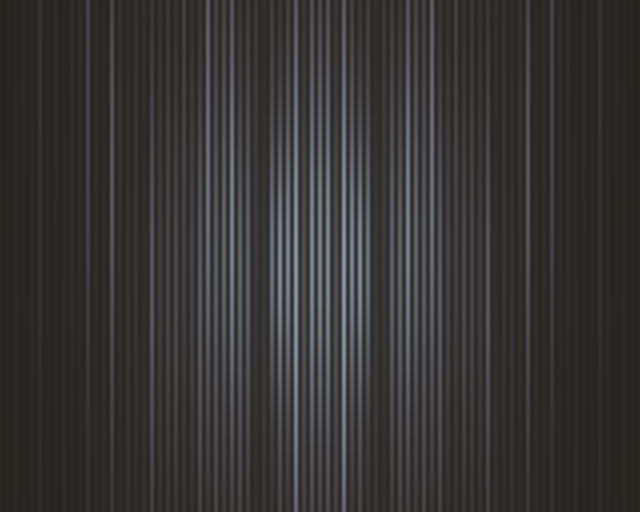
Reproduce this background procedurally as a Shadertoy shader.

```glsl
// Mirrored curtain of eighty soft vertical light bars on warm near-black.
// Each bar takes its strength from soft patches placed by bar number and height,
// plus a hashed shimmer; the strength then drives a warm-to-cool colour ramp.

const float BARS = 80.0;

float hash(float n) {
    return fract(sin(n * 127.1) * 43758.5453);
}

// Flat-topped across the bars, Gaussian along the height.
float patchGlow(vec2 p, vec2 centre, vec2 size) {
    vec2 d = (p - centre) / size;
    d *= d;
    return exp(-d.x * d.x - d.y);
}

// One bar that stands out from its neighbours.
float accent(vec2 p, float bar, float height, float spread) {
    return patchGlow(p, vec2(bar, height), vec2(0.6, spread));
}

float barStrength(vec2 p) {
    // Faint bars with random brightness, fading towards the sides
    float shimmer = 0.20 + 0.18 * hash(p.x + 3.0);
    float s = shimmer * exp(-pow(p.x / 27.0, 2.0));
    s *= 0.75 + 0.25 * sin(p.y * 4.0 + 6.283 * hash(p.x + 51.0));

    // Bright groups around the centre
    s += 0.68 * patchGlow(p, vec2(0.5, 0.48), vec2(1.3, 0.38));
    s += 0.66 * patchGlow(p, vec2(5.0, 0.49), vec2(1.45, 0.27));
    s += 0.20 * patchGlow(p, vec2(9.5, 0.48), vec2(1.2, 0.32));
    s += 0.36 * patchGlow(p, vec2(13.0, 0.47), vec2(3.0, 0.36));
    s += 0.19 * patchGlow(p, vec2(18.5, 0.38), vec2(1.2, 0.40));

    // Long single bars
    s += 0.80 * accent(p, 3.0, 0.38, 0.60);
    s += 0.34 * accent(p, 11.0, 0.72, 0.45);
    s += 0.32 * accent(p, 14.0, 0.88, 0.42);
    s += 0.40 * accent(p, 21.0, 0.45, 0.42);
    s += 0.42 * accent(p, 26.0, 0.68, 0.48);
    s += 0.30 * accent(p, 29.0, 0.78, 0.55);
    s += 0.14 * accent(p, 35.0, 0.85, 0.55);

    // Dark gap between the inner and outer groups
    return s * (1.0 - 0.3 * patchGlow(p, vec2(7.6, 0.5), vec2(0.9, 2.0)));
}

void mainImage(out vec4 fragColor, in vec2 fragCoord) {
    vec2 uv = fragCoord / iResolution.xy;

    // Bar number counted outwards from the middle, and position within the bar
    float across = (uv.x - 0.5) * BARS;
    float bar = abs(floor(across + 0.5));
    float profile = 0.5 + 0.5 * cos(6.28318 * across);

    // Soft haze fills the gaps between bars
    vec2 fromCentre = (uv - vec2(0.5, 0.48)) / vec2(0.22, 0.36);
    float core = exp(-dot(fromCentre, fromCentre));
    float haze = 0.035 * exp(-pow(across / 27.0, 4.0)) + 0.07 * core;
    float light = haze + 1.12 * profile * barStrength(vec2(bar, uv.y));

    // Warm shadow to violet-grey, turning blue-grey in the core
    vec3 shadow = vec3(0.155, 0.141, 0.125);
    vec3 glow = mix(vec3(0.49, 0.49, 0.56), vec3(0.49, 0.54, 0.59), core);
    vec3 color = mix(shadow, glow, min(light, 1.15));

    fragColor = vec4(color, 1.0);
}
```
